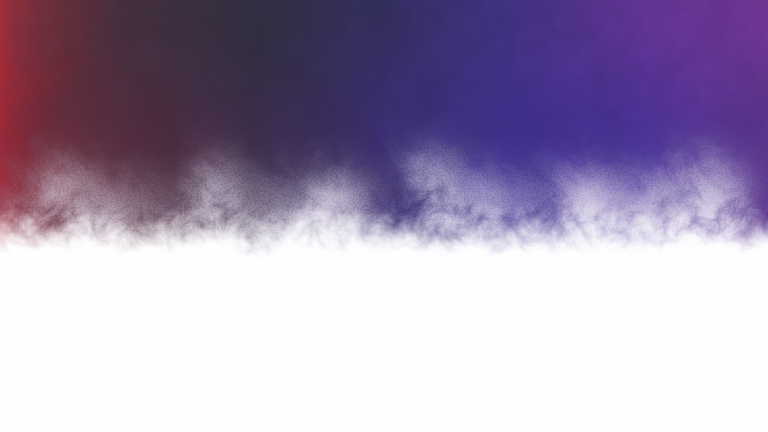
This background is drawn by a Shadertoy shader. Its source:

```glsl
// A red, slate and violet sky dissolving through dusty mist into white ground.
// Two rows of colour stops are blended, then soft plumes, broken up by layered
// cellular noise, and a ragged ground bank are laid over them.

const int STOPS = 7;
const vec3 SKY_TOP[STOPS] = vec3[](
    vec3(.47, .18, .22), vec3(.26, .18, .24), vec3(.19, .18, .25), vec3(.20, .18, .37),
    vec3(.25, .19, .50), vec3(.37, .20, .57), vec3(.42, .20, .56));
const vec3 SKY_LOW[STOPS] = vec3[](
    vec3(.42, .15, .21), vec3(.32, .17, .24), vec3(.23, .17, .28), vec3(.22, .17, .42),
    vec3(.24, .18, .54), vec3(.27, .19, .57), vec3(.34, .20, .54));
const vec3 EDGE_GLOW = vec3(.20, .0, .0);
const float EDGE_GLOW_WIDTH = .035;

// Each plume: centre x, centre y, half width, strength
const int PLUMES = 10;
const vec4 PLUME[PLUMES] = vec4[](
    vec4(.080, .550, .050, .46), vec4(.150, .500, .080, .44),
    vec4(.280, .555, .045, .52), vec4(.350, .480, .055, .55),
    vec4(.435, .520, .050, .78), vec4(.567, .570, .042, .56),
    vec4(.640, .520, .065, .45), vec4(.770, .530, .055, .62),
    vec4(.860, .500, .060, .60), vec4(.925, .545, .048, .78));

const vec3 MIST_COLOR = vec3(.88, .86, .92);
const vec3 GROUND_COLOR = vec3(.995, .995, 1.0);
const float PLUME_HEIGHT = .085;
const float GROUND_FULL = .408;   // below this height all is ground
const float GROUND_FADE = .520;   // above this height no ground is left
const float SKY_LOW_Y = .62;      // height of the lower row of stops
const float SKY_MOTTLE = .20;
const float DUST_SCALE = 210.0;
const float DUST_AMOUNT = .11;

vec2 hash2(vec2 p) {
    vec3 q = fract(vec3(p.xyx) * vec3(.1031, .1030, .0973));
    q += dot(q, q.yzx + 33.33);
    return fract((q.xx + q.yz) * q.zy);
}

// Distance to the nearest scattered point
float cellular(vec2 p) {
    vec2 cell = floor(p), f = fract(p);
    float nearest = 2.0;
    for (int y = -1; y <= 1; y++)
    for (int x = -1; x <= 1; x++) {
        vec2 offset = vec2(x, y);
        vec2 d = offset + hash2(cell + offset + 50.0) - f;
        nearest = min(nearest, dot(d, d));
    }
    return sqrt(nearest);
}

// Layered cellular billows on sine-warped coordinates, centred near 0.5
float billows(vec2 p) {
    float sum = 0.0, weight = .45;
    for (int i = 0; i < 5; i++) {
        p += .16 * sin(p.yx * vec2(2.3, 2.9) + float(i));
        sum += weight * (1.0 - cellular(p));
        weight *= .62;
        p = mat2(1.6, 1.2, -1.2, 1.6) * p + 7.3;
    }
    return sum / 1.08;
}

vec3 skyColor(vec2 uv) {
    float position = clamp(uv.x, 0.0, 1.0) * float(STOPS - 1);
    int i = min(int(position), STOPS - 2);
    float t = position - float(i);
    vec3 top = mix(SKY_TOP[i], SKY_TOP[i + 1], t);
    vec3 low = mix(SKY_LOW[i], SKY_LOW[i + 1], t);
    vec3 sky = mix(low, top, smoothstep(SKY_LOW_Y, 1.0, uv.y));
    return sky + EDGE_GLOW * exp(-max(uv.x, 0.0) / EDGE_GLOW_WIDTH);
}

// Combined opacity of all plumes, thinned where the billows are weak
float plumeCover(vec2 uv, float coarse, float fine) {
    float clear = 1.0;
    vec2 drift = vec2(.05, .10) * (vec2(coarse, fine) - .5);
    for (int i = 0; i < PLUMES; i++) {
        vec2 d = (uv + drift - PLUME[i].xy) / vec2(PLUME[i].z, PLUME_HEIGHT);
        clear *= 1.0 - PLUME[i].w * exp(-dot(d, d));
    }
    float breakup = 1.0 + 1.2 * (coarse - .5) + 1.3 * (fine - .5);
    float cover = max((1.0 - clear) * breakup, 0.0);
    return cover / pow(1.0 + pow(cover, 4.0), .25);   // soft limit at one
}

void mainImage(out vec4 fragColor, in vec2 fragCoord) {
    vec2 uv = fragCoord / iResolution.xy;
    vec2 p = fragCoord / iResolution.y;
    float coarse = billows(p * 5.0);
    float fine = billows(p * 15.0 + 21.0);

    // Mottled sky
    vec2 wander = .05 * vec2(coarse - .5, fine - .5);
    vec3 color = skyColor(uv + wander);
    color *= 1.0 + SKY_MOTTLE * (.6 * coarse + .4 * fine - .5);

    // Mist, with dust grains strongest along its thin fringes
    float mist = plumeCover(uv, coarse, fine);
    float grain = 1.0 - smoothstep(.1, .7, cellular(p * DUST_SCALE));
    float fringe = 4.0 * mist * (1.0 - mist);
    mist = clamp(mist + DUST_AMOUNT * fringe * (grain - .4), 0.0, 1.0);
    color = mix(color, MIST_COLOR, mist);

    // Ragged bank of ground fog, settling into solid white
    float ragged = uv.y - .05 * (coarse - .5) - .05 * (fine - .5);
    float ground = 1.0 - smoothstep(GROUND_FULL, GROUND_FADE, ragged);
    float settled = 1.0 - smoothstep(GROUND_FULL - .02, GROUND_FULL + .035, uv.y);
    color = mix(color, GROUND_COLOR, max(ground, settled));

    fragColor = vec4(color, 1.0);
}
```
